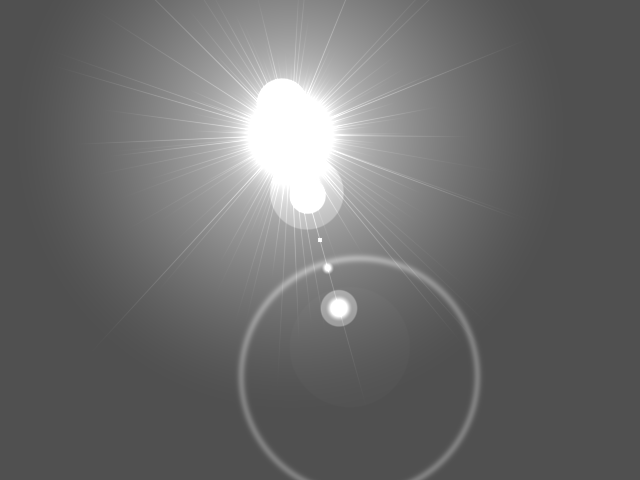
A WebGL 2 fragment shader for this background:

```glsl
#version 300 es
precision highp float;
// Monochrome lens flare: a burning sun with a wide halo and thin rays,
// plus ghosts strung along the axis from the sun through the canvas centre.
// All light is summed in units of the canvas height, origin at the centre.
uniform vec2 u_resolution;
out vec4 outColor;

const float BACKGROUND = 0.314;
const vec2 AXIS = vec2(0.0608, -0.2188); // centre to mirrored sun
const float HALO_RADIUS = 0.58;
const float CORE_RADIUS = 0.087;
const int RAY_COUNT = 110;
const float TAU = 6.28318;

float hash(float n) {
    return fract(sin(n * 12.9898 + 4.1) * 4375.85);
}

// Distance to the point at parameter t on the flare axis
float axisDistance(vec2 p, float t) {
    return length(p - AXIS * t);
}

float disc(float d, float radius, float pixel) {
    return 1.0 - smoothstep(radius - pixel, radius + pixel, d);
}

float softSpot(float d, float inner, float outer) {
    return 1.0 - smoothstep(inner, outer, d);
}

float ring(float d, float radius, float width) {
    float x = (d - radius) / width;
    return exp(-x * x);
}

float squareSpot(vec2 p, float halfSize, float pixel) {
    vec2 q = abs(p);
    return disc(max(q.x, q.y), halfSize, pixel);
}

// Broad halo with a steep, saturated centre
float sunGlow(float r) {
    float halo = pow(max(1.0 - r / HALO_RADIUS, 0.0), 1.5);
    float corona = exp(-(r - CORE_RADIUS) / 0.03);
    return 0.57 * halo + 0.25 * corona;
}

// Fine needles with hashed direction, reach and strength
float sunRays(vec2 p, float pixel) {
    float light = 0.0;
    float width = max(0.0011, 0.6 * pixel);
    for (int i = 0; i < RAY_COUNT; i++) {
        float id = float(i);
        float angle = TAU * (id + hash(id)) / float(RAY_COUNT);
        vec2 dir = vec2(cos(angle), sin(angle));
        float along = dot(p, dir);
        float across = dot(p, vec2(-dir.y, dir.x)) / width;
        float chance = hash(id + 151.0);
        float reach = mix(0.14, 0.62, chance * chance);
        float fade = max(1.0 - along / reach, 0.0) * step(0.0, along);
        float strength = mix(0.06, 0.22, hash(id + 317.0));
        light += strength * fade * exp(-across * across);
    }
    return light;
}

float ghosts(vec2 p, float pixel) {
    float light = 0.0;
    // Plain discs beside the sun and a faint large one below
    light += 0.22 * disc(axisDistance(p, -1.3), 0.052, pixel);
    light += 0.12 * disc(axisDistance(p, -0.45), 0.0766, pixel);
    light += 0.24 * disc(axisDistance(p, -0.42), 0.037, pixel);
    light += 0.012 * disc(axisDistance(p, 1.02), 0.125, pixel);
    // Small sparks
    light += 0.6 * squareSpot(p, 0.0035, pixel);
    light += 0.55 * softSpot(axisDistance(p, 0.27), 0.002, 0.014);
    // Disc with a bright heart
    float d = axisDistance(p, 0.65);
    light += 0.2 * disc(d, 0.038, pixel) + 0.55 * softSpot(d, 0.009, 0.029);
    // Large soft ring
    light += 0.18 * ring(length(p - AXIS * 1.3 - vec2(0.003, 0.0)), 0.246, 0.008);
    return light;
}

void main() {
    float pixel = 1.0 / u_resolution.y;
    vec2 p = (gl_FragCoord.xy - 0.5 * u_resolution) * pixel;
    vec2 fromSun = p + AXIS;
    float light = BACKGROUND + sunGlow(length(fromSun));
    light += sunRays(fromSun, pixel) + ghosts(p, pixel);
    outColor = vec4(vec3(min(light, 1.0)), 1.0);
}
```
